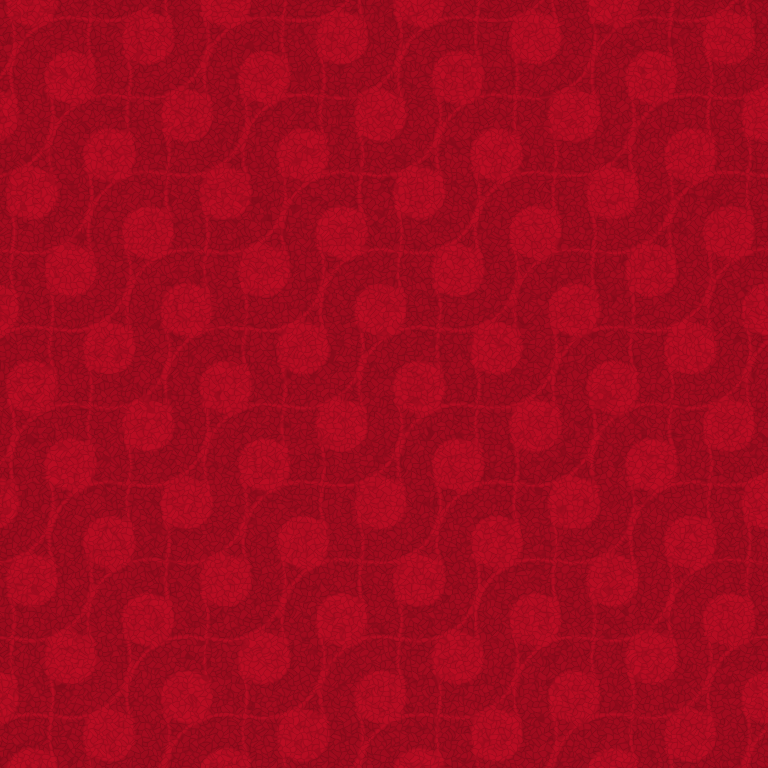
Give the GLSL for this pattern, as a Shadertoy shader.

```glsl
// Tone-on-tone red leather embossed with a tilted arc tiling: discs on a square
// lattice, S-shaped bands between them, and thin ridges. Columns alternate between
// a pinwheel of four overlapping arcs and a pair of arcs; cellular noise adds grain.

#define UNIT 0.05043               // lattice step is UNIT * (2, 1)
#define ORIGIN vec2(0.4954, 0.597) // centre of one disc
#define DISC_RADIUS 0.3            // radii and widths in lattice cells
#define BAND_RADIUS 0.692
#define RIDGE_HALF 0.017
#define FILLET 0.075
#define GRAIN_CELLS 138.0
#define GRAIN_DEPTH 0.122
#define BAND_TONE 0.592
#define RIDGE_TONE 0.675
#define TINT vec3(1.0, 0.07, 0.188)

vec2 hash22(vec2 p) {
    vec2 q = vec2(dot(p, vec2(127.1, 311.7)), dot(p, vec2(269.5, 183.3)));
    return fract(sin(q) * 43758.5);
}

// Minimum with a rounded joint
float smoothMin(float a, float b) {
    float h = max(FILLET - abs(a - b), 0.0) / FILLET;
    return min(a, b) - 0.25 * FILLET * h * h;
}

// Leather cells: x is the crease distance, y a random tone per cell
vec2 leather(vec2 p) {
    vec2 cell = floor(p), local = fract(p);
    float nearest = 8.0, second = 8.0, tone = 0.0;
    for (int y = -1; y <= 1; y++)
    for (int x = -1; x <= 1; x++) {
        vec2 offset = vec2(x, y);
        vec2 seed = hash22(cell + offset);
        float d = length(offset + seed - local);
        if (d < nearest) {
            second = nearest;
            nearest = d;
            tone = fract(seed.x * 7.0 + seed.y * 5.0);
        } else {
            second = min(second, d);
        }
    }
    return vec2(second - nearest, tone);
}

// Tile corners in clockwise order from the lower left
vec2 corner(int k) {
    return vec2(k == 2 || k == 3, k == 1 || k == 2);
}

// Signed distance to the raised discs and ridges, joined by fillets
float raisedDistance(vec2 p) {
    vec2 local = fract(p);
    bool pinwheel = mod(floor(p.x), 2.0) < 0.5;
    float discs = 1.0, ridges = 1.0;
    for (int k = 0; k < 4; k++) {
        float d = length(local - corner(k));
        discs = min(discs, d - DISC_RADIUS);

        float ridge = abs(d - BAND_RADIUS) - RIDGE_HALF;
        if (pinwheel) {
            // Each band slips under the one before it
            float above = length(local - corner((k + 3) % 4));
            ridges = min(ridges, max(ridge, BAND_RADIUS - above));
        } else if (k % 2 == 1) {
            ridges = smoothMin(ridges, ridge);
        }
    }
    return smoothMin(discs, ridges);
}

// Faint triangular crease inside each disc, turned at random
float discCrease(vec2 p) {
    vec2 id = floor(p + 0.5), q = p - id;
    vec2 seed = hash22(id + 70.0);
    float sector = 2.0944;
    float angle = mod(atan(q.y, q.x) + 6.2832 * seed.x, sector) - 0.5 * sector;
    float side = length(q) * cos(angle) - mix(0.07, 0.11, seed.y);
    return smoothstep(0.035, 0.0, abs(side)) * mix(0.5, 1.0, seed.y);
}

void mainImage(out vec4 fragColor, in vec2 fragCoord) {
    vec2 uv = fragCoord / iResolution.y;
    vec2 d = (uv - ORIGIN) / (5.0 * UNIT);
    vec2 p = vec2(dot(d, vec2(2.0, 1.0)), dot(d, vec2(-1.0, 2.0)));

    // Grain, slightly roughening the embossed outlines
    vec2 bend = 0.25 * sin(uv.yx * vec2(310.0, 270.0) + 2.0 * sin(uv * 93.0));
    vec2 grain = leather(uv * GRAIN_CELLS + bend);
    float raised = raisedDistance(p) + 0.018 * (grain.y - 0.5);

    // Raised and sunken tones with soft edges
    float soft = 0.006 + 1.0 / (iResolution.y * UNIT * 2.236);
    float mask = 1.0 - smoothstep(-soft, soft, raised);
    float tone = mix(BAND_TONE, RIDGE_TONE, mask);

    // Shade at the foot of the relief and inner creases
    tone -= 0.018 * (1.0 - mask) * exp(-max(raised, 0.0) * 28.0);
    tone -= 0.034 * mask * discCrease(p);

    // Creases and cell tones
    float crease = 1.0 - smoothstep(0.0, 0.36, grain.x);
    tone += GRAIN_DEPTH * (0.35 * (grain.y - 0.5) + 0.3 - 0.7 * crease);

    fragColor = vec4(tone * TINT, 1.0);
}
```
